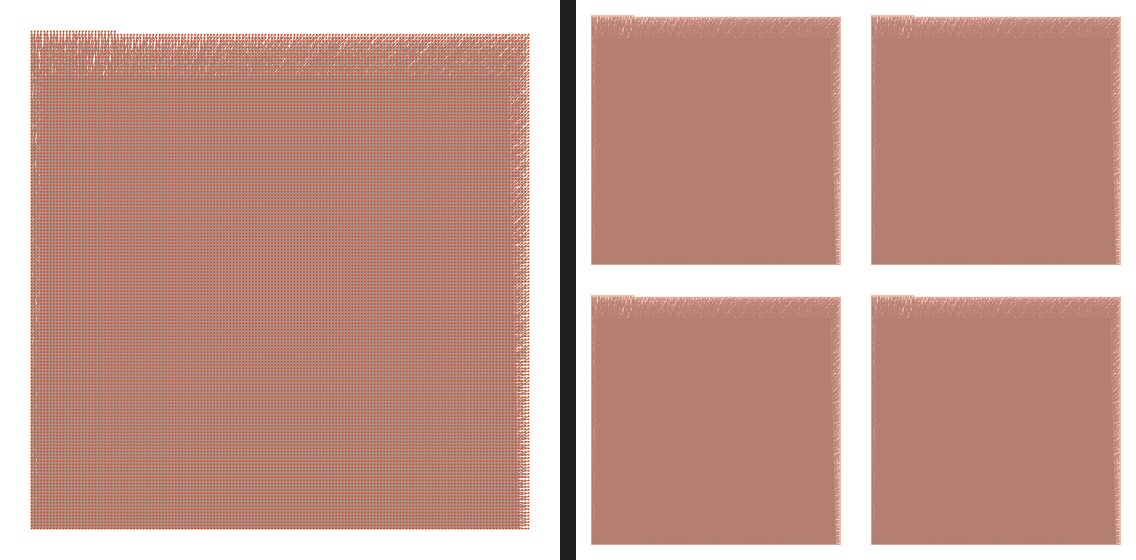
Left: one tile. Right: repeated 2 by 2.
Reproduce this pattern procedurally as a Shadertoy shader.

```glsl
// Dense square lattice of orange dots over slanted grey strands that fray at the top and sides.

const float CELLS = 155.0;        // lattice steps across and down
const float MARGIN = 0.0562;      // white border, in canvas units
const float STEP = (1.0 - 2.0 * MARGIN) / CELLS;
const float DOT_RADIUS = 0.275;   // in lattice steps, like all lengths below
const float STRAND_WIDTH = 0.40;
const float STRAND_MIN = 6.0;
const float STRAND_MAX = 14.0;
const float STRAND_SPREAD = 0.7;  // random turn, in radians
const float TOP_ROW_DOTS = 27.0;  // the last row is unfinished
const float TOP_FRAY = 13.0;
const vec2 LEFT_FRAY = vec2(1.0, 2.6);   // depth at the bottom and at the top
const vec2 RIGHT_FRAY = vec2(2.0, 6.0);
const int REACH_BACK = 5;         // nodes searched below and left
const int REACH_AHEAD = 14;       // nodes searched above and right

const vec3 PAPER = vec3(1.0);
const vec3 GREY = vec3(0.605, 0.6, 0.6);
const vec3 ORANGE = vec3(1.0, 0.21, 0.0);

vec2 hash22(vec2 p) {
    vec3 q = fract(p.xyx * vec3(0.1031, 0.1030, 0.0973));
    q += dot(q, q.yzx + 33.33);
    return fract((q.xx + q.yz) * q.zy);
}

float coverage(float dist, float px) {
    return clamp(0.5 - dist / px, 0.0, 1.0);
}

float segmentDistance(vec2 p, vec2 a, vec2 b) {
    vec2 pa = p - a, ba = b - a;
    float t = clamp(dot(pa, ba) / max(dot(ba, ba), 1e-4), 0.0, 1.0);
    return length(pa - ba * t);
}

bool isNode(vec2 n) {
    bool inside = all(greaterThanEqual(n, vec2(0.0))) && all(lessThanEqual(n, vec2(CELLS)));
    return inside && (n.y < CELLS || n.x < TOP_ROW_DOTS);
}

// Each strand runs from its node roughly towards the lower left corner.
vec2 strandEnd(vec2 node) {
    vec2 h = hash22(node + 7.0);
    float angle = atan(node.y, node.x + 0.001) + (h.x - 0.5) * STRAND_SPREAD;
    vec2 end = node - mix(STRAND_MIN, STRAND_MAX, h.y) * vec2(cos(angle), sin(angle));
    return clamp(round(end), vec2(0.0), vec2(CELLS));
}

// The core, where strands overlap into plain grey.
float solidCore(vec2 p, float px) {
    float height = clamp(p.y / CELLS, 0.0, 1.0);
    float left = p.x - mix(LEFT_FRAY.x, LEFT_FRAY.y, height);
    float right = CELLS - mix(RIGHT_FRAY.x, RIGHT_FRAY.y, height) - p.x;
    float top = CELLS - TOP_FRAY - p.y;
    float sides = clamp(min(top, min(left, right)), 0.0, 1.0);
    return sides * coverage(-p.y - 0.5 * STRAND_WIDTH, px);
}

float strands(vec2 p, float px) {
    float nearest = 1e3;
    for (int j = -REACH_BACK; j <= REACH_AHEAD; j++) {
        for (int i = -REACH_BACK; i <= REACH_AHEAD; i++) {
            vec2 node = floor(p) + vec2(i, j);
            if (isNode(node)) {
                nearest = min(nearest, segmentDistance(p, node, strandEnd(node)));
            }
        }
    }
    return coverage(nearest - 0.5 * STRAND_WIDTH, px);
}

void mainImage(out vec4 fragColor, in vec2 fragCoord) {
    vec2 p = (fragCoord / iResolution.xy - MARGIN) / STEP;
    float px = 1.0 / (min(iResolution.x, iResolution.y) * STEP);
    vec3 color = PAPER;

    if (all(greaterThan(p, vec2(-1.0))) && all(lessThan(p, vec2(CELLS + 1.0)))) {
        // Strands
        float grey = solidCore(p, px);
        if (grey < 1.0) grey = max(grey, strands(p, px));
        color = mix(color, GREY, grey);

        // Dots
        vec2 node = round(p);
        if (isNode(node)) {
            color = mix(color, ORANGE, coverage(length(p - node) - DOT_RADIUS, px));
        }
    }
    fragColor = vec4(color, 1.0);
}
```
